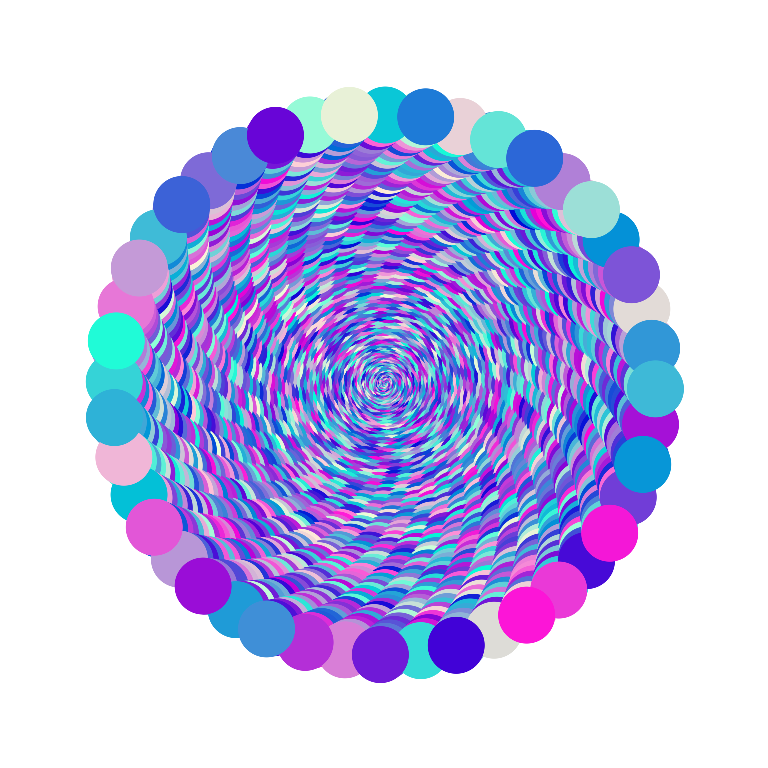
Reproduce this background procedurally as a Shadertoy shader.

```glsl
// A wheel of overlapping random-coloured discs, laid along a spiral that turns one radian per disc.

#define LAST_DISC 3597      // index of the topmost, outermost disc
#define SPIRAL_RADIUS 0.3538
#define DISC_RADIUS 0.0371
#define DISC_BLUE 0.843
#define EDGE_PIXELS 0.35    // half width of the smoothed edge
#define PAPER vec3(1.0)

// Integer hash: one random value in 0..1 per seed
float hash(uint seed) {
    seed = (seed ^ 61u) ^ (seed >> 16);
    seed *= 9u;
    seed ^= seed >> 4;
    seed *= 0x27d4eb2du;
    seed ^= seed >> 15;
    return float(seed & 0xffffu) / 65535.0;
}

// Random red and green over a constant blue
vec3 discColor(int index) {
    uint seed = uint(index) * 2u;
    return vec3(hash(seed), hash(seed + 1u), DISC_BLUE);
}

// Clockwise spiral with linear growth
vec2 discCenter(int index, float growth) {
    float angle = float(index);
    return growth * angle * vec2(cos(angle), -sin(angle));
}

void mainImage(out vec4 fragColor, in vec2 fragCoord) {
    float side = min(iResolution.x, iResolution.y);
    vec2 p = (fragCoord - 0.5 * iResolution.xy) / side;
    float edge = EDGE_PIXELS / side;
    float growth = SPIRAL_RADIUS / float(LAST_DISC);

    // Only discs whose centre lies within reach can cover this point
    float reach = DISC_RADIUS + edge;
    int newest = min(LAST_DISC, int((length(p) + reach) / growth));
    int oldest = int(max(0.0, (length(p) - reach) / growth));

    // Blend from the top disc downwards until nothing shows through
    vec3 color = vec3(0.0);
    float visible = 1.0;
    for (int i = newest; i >= oldest; i--) {
        float dist = length(p - discCenter(i, growth)) - DISC_RADIUS;
        if (dist < edge) {
            float cover = 1.0 - smoothstep(-edge, edge, dist);
            color += visible * cover * discColor(i);
            visible *= 1.0 - cover;
            if (visible < 0.01) break;
        }
    }

    fragColor = vec4(color + visible * PAPER, 1.0);
}
```
